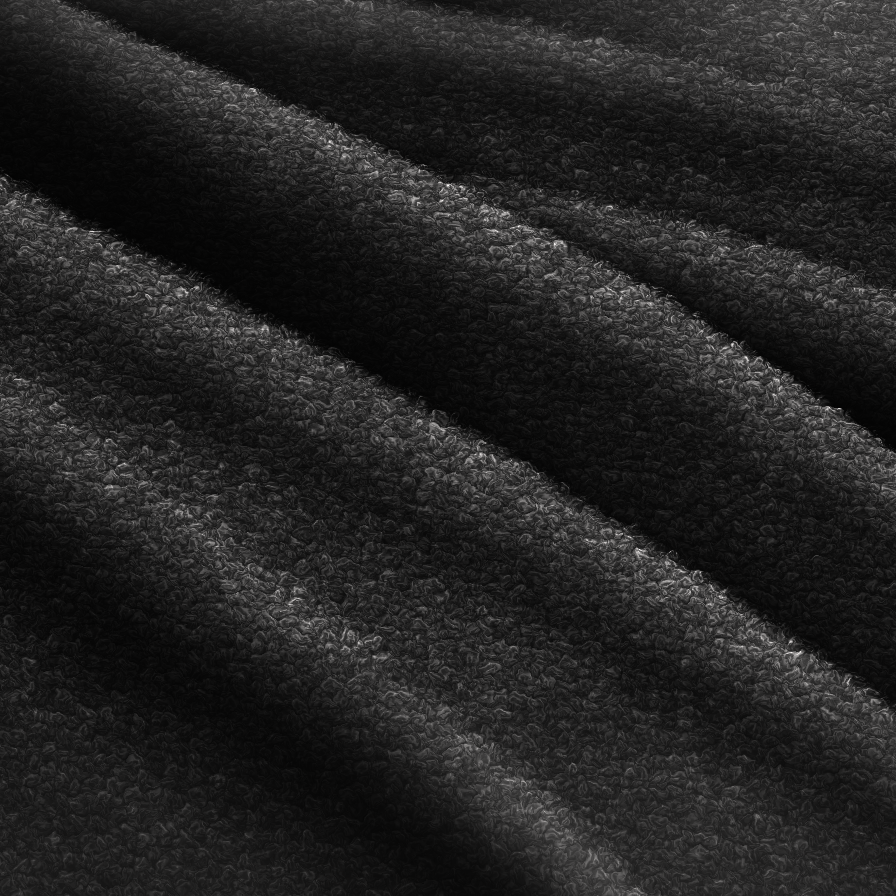
A Shadertoy shader for this texture:

```glsl
const float FLOOR_LIGHT = 0.026;

vec2 hash2(vec2 cell) {
    vec2 k = vec2(dot(cell, vec2(127.1, 311.7)), dot(cell, vec2(269.5, 183.3)));
    return fract(sin(k) * 43758.55);
}

// Layered sines, roughly -1 to 1
float waves(vec2 p) {
    float sum = 0.0, gain = 0.5;
    for (int i = 0; i < 4; i++) {
        sum += gain * sin(p.x + 1.7 * sin(p.y)) * cos(p.y - 0.6 * p.x);
        p = mat2(1.5, 1.1, -1.1, 1.5) * p + 2.3;
        gain *= 0.6;
    }
    return sum;
}

// Cellular tufts, each a lit dome wound with a tilted oval strand
float curls(vec2 p) {
    vec2 base = floor(p), local = fract(p);
    vec2 nearestRel = vec2(0.0), nearestSeed = vec2(0.0);
    float nearest = 9.0, second = 9.0;
    for (int y = -1; y <= 1; y++) {
        for (int x = -1; x <= 1; x++) {
            vec2 cell = vec2(x, y);
            vec2 seed = hash2(base + cell);
            vec2 rel = local - cell - 0.05 - 0.9 * seed;
            float dist = length(rel);
            if (dist < nearest) {
                second = nearest;
                nearest = dist;
                nearestRel = rel;
                nearestSeed = hash2(base + cell + 17.0);
            } else {
                second = min(second, dist);
            }
        }
    }
    float gap = smoothstep(0.0, 0.3, second - nearest);
    float dome = smoothstep(0.6, -0.6, nearestRel.y + 0.35 * nearestRel.x);
    float tilt = 6.283 * nearestSeed.x;
    vec2 along = vec2(cos(tilt), sin(tilt));
    vec2 oval = vec2(dot(nearestRel, along), 1.9 * dot(nearestRel, vec2(-along.y, along.x)));
    float angle = atan(oval.y, oval.x + 0.0001);
    float strand = 0.5 + 0.5 * sin(9.0 * length(oval) + angle + 6.283 * nearestSeed.y);
    return 1.5 * mix(0.45, 1.0, gap) * mix(0.35, 1.35, dome)
         * (0.45 + strand * strand) * mix(0.55, 1.35, nearestSeed.y);
}

// Cubic crest line through four heights at equal steps across
float crestLine(float x, vec4 h) {
    float s = 3.0 * x;
    vec3 d1 = h.yzw - h.xyz;
    vec2 d2 = d1.yz - d1.xy;
    return h.x + s * (d1.x + (s - 1.0) / 2.0 * (d2.x + (s - 2.0) / 3.0 * (d2.y - d2.x)));
}

// Bright crest, dark flank, then a raised valley floor
float foldLight(float depth, float crest, float falloff, float valley, float valleyDepth) {
    float d = max(depth, 0.0);
    return FLOOR_LIGHT + crest * exp(-pow(d / falloff, 1.8))
         + valley * smoothstep(0.45 * valleyDepth, valleyDepth, d);
}

// Covers the cloth behind and darkens it just above the crest
float layFold(float behind, float light, float depth, float softness, float occlusion) {
    float shadow = 1.0 - occlusion * exp(min(depth, 0.0) / 0.05);
    return mix(behind * shadow, light, smoothstep(-softness, softness, depth));
}

void mainImage(out vec4 fragColor, in vec2 fragCoord) {
    vec2 uv = fragCoord / iResolution.xy;
    float x = uv.x, down = 1.0 - uv.y;

    // Pile texture, finer towards the top
    vec2 cloth = vec2(x + 0.12 * down, down * (1.6 - 0.3 * down) - 0.25 * x);
    cloth += 0.006 * vec2(waves(cloth * 90.0), waves(cloth.yx * 95.0 + 4.0));
    float coarse = curls(cloth * 60.0);
    float fine = curls(cloth * 115.0 + 9.0);
    float pile = 0.58 * coarse + 0.42 * fine;

    // Crest depths, roughened by the pile
    float fuzz = 0.004 * (pile - 1.0) + 0.004 * waves(vec2(x, down) * 22.0);
    float y = down + fuzz;
    float topDepth = y - crestLine(x, vec4(-0.065, -0.02, 0.043, 0.13));
    float sideDepth = y - crestLine(x, vec4(0.18, 0.18, 0.224, 0.325));
    float mainDepth = y - crestLine(x, vec4(-0.03, 0.122, 0.29, 0.505));
    float middleDepth = y - crestLine(x, vec4(0.202, 0.378, 0.573, 0.794));
    float frontDepth = y - crestLine(x, vec4(0.417, 0.658, 0.944, 1.32));

    // Folds from back to front
    float shade = mix(0.08, 0.31, smoothstep(0.4, 0.9, x));
    shade = layFold(shade, foldLight(topDepth, 0.26, 0.07, 0.14, 0.16),
                    topDepth, 0.013, 0.35);
    shade = layFold(shade, foldLight(sideDepth, 0.31, 0.075, 0.0, 0.2),
                    sideDepth, 0.012, 0.5);
    float mainCrest = mix(0.2, 0.33, smoothstep(0.0, 0.25, x));
    float mainWidth = mix(0.065, 0.09, smoothstep(0.0, 0.4, x));
    float mainValley = 0.06 * smoothstep(0.25, 0.8, x);
    shade = layFold(shade, foldLight(mainDepth, mainCrest, mainWidth, mainValley, 0.2),
                    mainDepth, 0.008, 0.6);
    shade = layFold(shade, foldLight(middleDepth, 0.31, 0.095, 0.15, 0.23),
                    middleDepth, 0.014, 0.65);
    shade = layFold(shade, foldLight(frontDepth, 0.29, 0.095, 0.11, 0.38),
                    frontDepth, 0.028, 0.0);

    // Broad unevenness and softer focus far and near
    shade *= 1.0 + 0.18 * waves(cloth * 14.0);
    float blur = max(smoothstep(0.2, 0.0, down), smoothstep(0.65, 1.0, down));
    float relief = mix(pile, 1.0, 0.18 + 0.35 * blur);
    float glint = smoothstep(1.9, 3.2, pile) * shade * 0.3;
    float value = shade * relief + glint;

    fragColor = vec4(value * vec3(1.0, 0.985, 0.98) + 0.008, 1.0);
}
```
